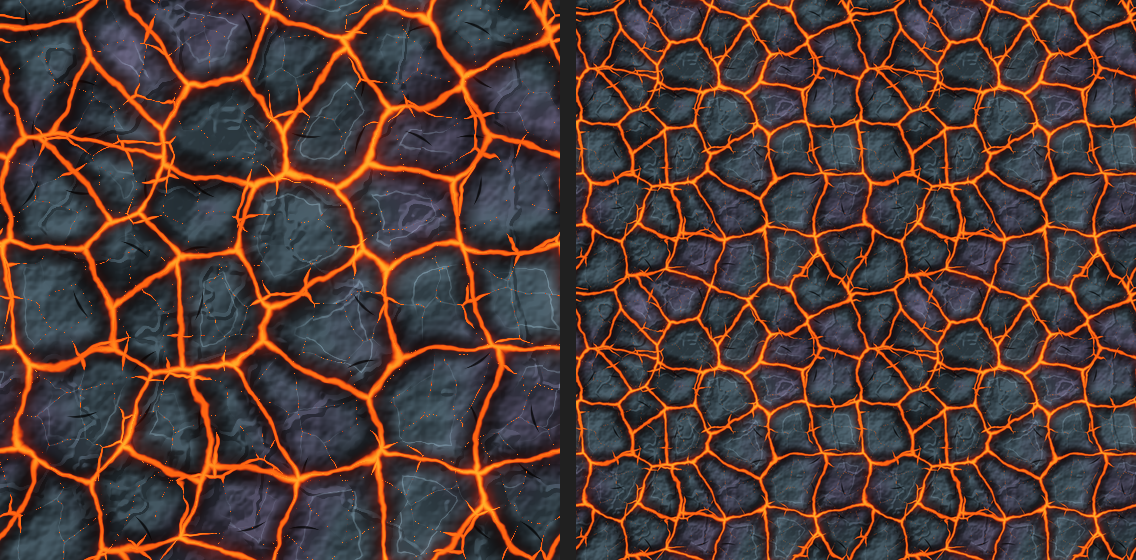
Left: one tile. Right: repeated 2 by 2.
A Shadertoy shader for this texture:

```glsl
vec2 hash2(vec2 cell, float period, float seed) {
    vec3 q = fract(mod(cell, period).xyx * vec3(.1031, .1030, .0973) + seed * .137);
    q += dot(q, q.yzx + 33.33);
    return fract((q.xx + q.yz) * q.zy);
}

// Value noise that wraps after a whole number of cells
float noise(vec2 uv, float period, float seed) {
    vec2 p = uv * period, i = floor(p), f = p - i;
    f = f * f * (3. - 2. * f);
    float bottom = mix(hash2(i, period, seed).x, hash2(i + vec2(1, 0), period, seed).x, f.x);
    float top = mix(hash2(i + vec2(0, 1), period, seed).x, hash2(i + 1., period, seed).x, f.x);
    return mix(bottom, top, f.y);
}

float fbm(vec2 uv, float period, float seed) {
    float sum = 0., amp = .5;
    for (int k = 0; k < 5; k++) {
        sum += amp * noise(uv, period, seed + float(k));
        period *= 2.;
        amp *= .5;
    }
    return sum / .97;
}

// Distances to the nearest two cell borders (canvas units), then a random cell tone
vec3 cellBorders(vec2 uv, float period, float seed) {
    vec2 p = uv * period, base = floor(p), nearCell = base, toNear = vec2(0);
    float best = 9.;
    for (int y = -1; y <= 1; y++)
    for (int x = -1; x <= 1; x++) {
        vec2 cell = base + vec2(x, y);
        vec2 r = cell + .04 + .92 * hash2(cell, period, seed) - p;
        if (dot(r, r) < best) {
            best = dot(r, r);
            toNear = r;
            nearCell = cell;
        }
    }
    float first = 9., second = 9.;
    for (int y = -2; y <= 2; y++)
    for (int x = -2; x <= 2; x++) {
        if (x == 0 && y == 0) continue;
        vec2 cell = nearCell + vec2(x, y);
        vec2 r = cell + .04 + .92 * hash2(cell, period, seed) - p;
        float d = dot(.5 * (toNear + r), normalize(r - toNear));
        second = min(second, max(first, d));
        first = min(first, d);
    }
    return vec3(first / period, second / period, hash2(nearCell, period, seed + 5.).x);
}

// Rough stone with thin raised creases
float stoneHeight(vec2 uv) {
    float crease = abs(fbm(uv, 5., 31.) - .5);
    return fbm(uv, 7., 23.) + .12 * (1. - smoothstep(0., .03, crease));
}

// Short tapered nicks, each kept inside its own grid cell
float scratches(vec2 uv) {
    vec2 p = uv * 10., cell = floor(p);
    vec2 rnd = hash2(cell, 10., 41.);
    float angle = 6.283 * hash2(cell, 10., 43.).x;
    vec2 q = p - cell - .4 - .2 * rnd;
    q = mat2(cos(angle), sin(angle), -sin(angle), cos(angle)) * q;
    q.y += .5 * q.x * q.x;
    float width = .026 * (1. - smoothstep(0., .28, abs(q.x)));
    return step(.6, rnd.y) * (1. - smoothstep(width * .3, width + .012, abs(q.y)))
        * (1. - smoothstep(.2, .3, abs(q.x)));
}

void mainImage(out vec4 fragColor, in vec2 fragCoord) {
    vec2 uv = fragCoord / iResolution.xy;
    vec2 warp = vec2(fbm(uv, 9., 1.), fbm(uv, 9., 11.)) - .5;
    vec2 bent = uv + .055 * warp;

    vec3 plate = cellBorders(bent, 6., 3.);
    vec3 shard = cellBorders(bent + .02 * warp.yx, 13., 8.);
    float crack = plate.x;
    float patches = noise(uv, 8., 51.);
    float junction = 1. - smoothstep(.004, .035, plate.y);
    float heat = clamp(.75 * junction + 1.1 * (patches - .35), 0., 1.);

    // Stone: relief lit from above, with a flat top inside darker flanks
    float slope = (stoneHeight(uv) - stoneHeight(uv + vec2(-.0012, .002))) / .0023;
    float rim = crack + .035 * (fbm(uv, 11., 61.) - .5) + .012 * (shard.z - .5);
    float top = smoothstep(.026, .042, rim);
    float tone = .22 + .27 * top + .6 * (fbm(uv, 5., 71.) - .5);
    tone += .12 * (plate.z - .5) + .14 * (shard.z - .5) + clamp(.055 * slope, -.26, .3);
    vec3 color = mix(vec3(.105, .14, .16), vec3(.32, .41, .46), clamp(tone, 0., 1.3));
    color = mix(color, color * vec3(1.25, .93, 1.08), smoothstep(.45, .75, fbm(uv, 4., 81.)));

    // Pale veins along the rims and between shards
    float vein = (1. - smoothstep(.0004, .0024, abs(rim - .042))) * smoothstep(.35, .7, patches);
    float seam = (1. - smoothstep(.0003, .0018, shard.x)) * smoothstep(.45, .75, noise(uv, 9., 91.));
    color += vec3(.13, .16, .17) * max(vein, .6 * seam) * smoothstep(.015, .03, crack);
    color *= 1. - .75 * scratches(uv);

    // Sooty edges and red glow
    color *= mix(.4, 1., smoothstep(.004, .036, crack + .012 * (patches - .5)));
    float glow = exp(-crack / (.009 + .009 * heat));
    color += vec3(.56, .085, .035) * glow * (.4 + .65 * heat);

    // Molten cracks, wider at junctions, with tapering side spurs
    float width = .0037 + .0022 * noise(uv, 12., 101.) + .003 * junction * heat;
    float reach = 1. - smoothstep(.008, .034, crack);
    float spurWidth = .0034 * reach * smoothstep(.57, .72, noise(uv, 11., 111.));
    float t = min(crack / width, shard.x / max(spurWidth, .0001));
    vec3 lava = mix(vec3(1., .4, .07), vec3(.74, .17, .06), smoothstep(.4, 1.1, t));
    lava = mix(lava, vec3(1., .68, .16), heat * (1. - smoothstep(.05, .75, t)));
    color = mix(color, lava, 1. - smoothstep(.75, 1.35, t));

    fragColor = vec4(clamp(color, 0., 1.), 1.);
}
```
